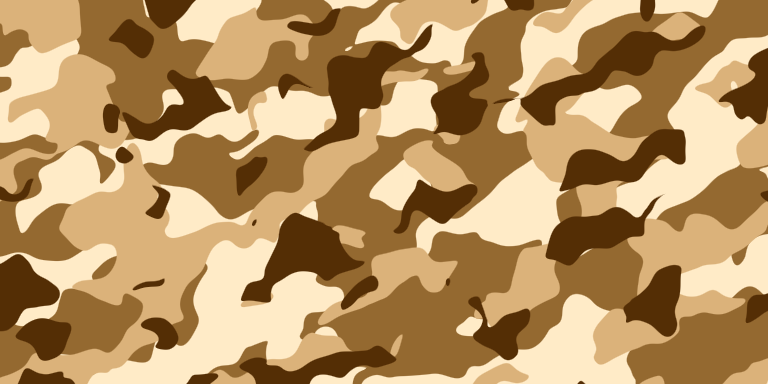
Write a WebGL 1 fragment shader that draws this pattern.

```glsl
precision highp float;

uniform vec2 u_resolution;

const vec3 BROWN = vec3(0.58, 0.41, 0.19);
const vec3 CREAM = vec3(1.00, 0.92, 0.78);
const vec3 TAN   = vec3(0.86, 0.70, 0.48);
const vec3 DARK  = vec3(0.33, 0.18, 0.02);

const float TILT = 0.46;

float hash(vec2 p) {
  vec3 q = fract(vec3(p.xyx) * 0.1031);
  q += dot(q, q.yzx + 33.33);
  return fract((q.x + q.y) * q.z);
}

// Dot product of a random unit gradient with the offset from its corner
float cornerSlope(vec2 cell, vec2 corner, vec2 f) {
  float angle = 6.28318 * hash(cell + corner);
  return dot(vec2(cos(angle), sin(angle)), f - corner);
}

float gradientNoise(vec2 p) {
  vec2 cell = floor(p);
  vec2 f = p - cell;
  vec2 w = f * f * f * (f * (f * 6.0 - 15.0) + 10.0);
  float low = mix(cornerSlope(cell, vec2(0.0, 0.0), f),
                  cornerSlope(cell, vec2(1.0, 0.0), f), w.x);
  float high = mix(cornerSlope(cell, vec2(0.0, 1.0), f),
                   cornerSlope(cell, vec2(1.0, 1.0), f), w.x);
  return mix(low, high, w.y);
}

vec2 rotate(vec2 p, float angle) {
  float c = cos(angle);
  float s = sin(angle);
  return vec2(c * p.x - s * p.y, s * p.x + c * p.y);
}

// Shifts the position a little so that outlines become lobed
vec2 wobble(vec2 p, float frequency, float amount, float seed) {
  vec2 q = p * frequency + seed;
  return p + amount * vec2(gradientNoise(q), gradientNoise(q + 41.7));
}

// Height field of tilted, stretched patches
float patchField(vec2 p, vec2 frequency, float seed) {
  vec2 q = rotate(wobble(p, 9.0, 0.085, seed), -TILT);
  float broad = gradientNoise(q * frequency + seed);
  float fine = gradientNoise(q * frequency * vec2(2.6, 2.1) + seed + 73.3);
  return broad + 0.25 * fine;
}

// Coverage of the field above a level, with an edge about one pixel wide
float patches(vec2 p, vec2 frequency, float seed, float level, float pixel) {
  float h = patchField(p, frequency, seed);
  float hx = patchField(p + vec2(pixel, 0.0), frequency, seed);
  float hy = patchField(p + vec2(0.0, pixel), frequency, seed);
  float slope = max(length(vec2(hx - h, hy - h)), 0.0001);
  return clamp(0.5 + (h - level) / (1.2 * slope), 0.0, 1.0);
}

void main() {
  float pixel = 1.0 / u_resolution.y;
  vec2 p = gl_FragCoord.xy * pixel;

  // Layers from the ground up
  vec3 color = BROWN;
  color = mix(color, CREAM, patches(p, vec2(3.1, 6.4), 12.3, 0.045, pixel));
  color = mix(color, TAN, patches(p, vec2(3.5, 7.2), 57.8, 0.118, pixel));
  color = mix(color, DARK, patches(p, vec2(3.9, 7.8), 95.1, 0.188, pixel));

  gl_FragColor = vec4(color, 1.0);
}
```
